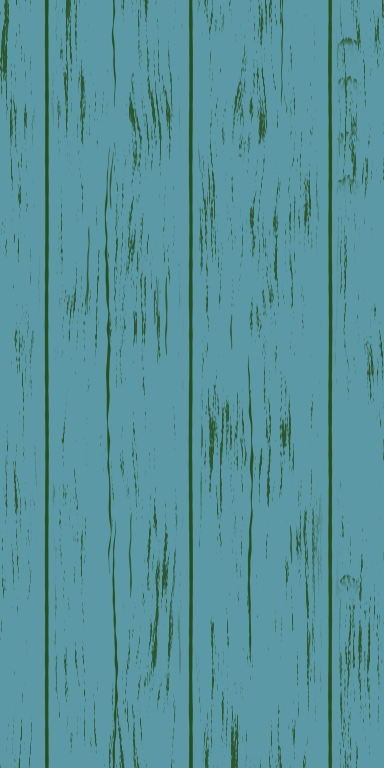
A Shadertoy shader for this texture:

```glsl
// Blue painted wooden planks with worn dark green grain, knots, cracks and seams

float hash(vec2 p) {
    vec3 q = fract(p.xyx * vec3(0.1031, 0.1030, 0.0973));
    q += dot(q, q.yzx + 33.33);
    return fract((q.x + q.y) * q.z);
}

float cornerSlope(vec2 cell, vec2 offset) {
    float angle = 6.2832 * hash(cell);
    return dot(vec2(cos(angle), sin(angle)), offset);
}

// Gradient noise, centred on zero
float noise(vec2 p) {
    vec2 i = floor(p), f = p - i;
    vec2 u = f * f * f * (f * (f * 6.0 - 15.0) + 10.0), e = vec2(0, 1);
    return mix(mix(cornerSlope(i, f), cornerSlope(i + e.yx, f - e.yx), u.x),
               mix(cornerSlope(i + e, f - e), cornerSlope(i + 1.0, f - 1.0), u.x), u.y);
}

// Antialiased band around a distance of zero
float stroke(float d, float halfWidth) {
    float blur = 0.7 / iResolution.x;
    return 1.0 - smoothstep(halfWidth - blur, halfWidth + blur, abs(d));
}

// Wandering vertical split that thins towards both ends
float crack(vec2 p, float x, float low, float high, float halfWidth) {
    float t = (p.y - low) / (high - low);
    if (t < 0.0 || t > 1.0) return 0.0;
    float path = x + 0.016 * noise(vec2(x * 91.0, p.y * 2.5)) + 0.005 * noise(vec2(x * 57.0, p.y * 17.0));
    float taper = sqrt(4.0 * t * (1.0 - t)) * (0.8 + 0.9 * noise(vec2(x * 33.0, p.y * 24.0)));
    return stroke(p.x - path, halfWidth * taper) * smoothstep(0.0, 0.3, taper);
}

void mainImage(out vec4 fragColor, in vec2 fragCoord) {
    vec2 p = fragCoord / iResolution.xy * vec2(1, 2);

    // Planks: find the seams on either side
    float seams[3] = float[3](0.122, 0.497, 0.860);
    float left = -0.14, right = 1.122, seam = 0.0;
    for (int i = 0; i < 3; i++) {
        float x = seams[i] + 0.002 * noise(vec2(seams[i] * 50.0, p.y * 3.0));
        if (p.x > x) left = seams[i];
        else right = min(right, seams[i]);
        seam = max(seam, stroke(p.x - x, 0.0045 + 0.001 * noise(vec2(x * 9.0, p.y * 30.0))));
    }
    vec2 seed = vec2(left * 83.0 + 40.0, left * 37.0 + 20.0);

    // Knots: bend the grain and gather wear
    vec2 knots[5] = vec2[5](vec2(0.31, 1.60), vec2(0.63, 1.60), vec2(0.68, 1.69),
                            vec2(0.66, 1.18), vec2(0.44, 0.17));
    float grainX = p.x + 0.03 * noise(p * vec2(5.0, 1.4) + seed) + 0.006 * noise(p * vec2(14.0, 6.0) + seed);
    float wear = 0.0;
    for (int i = 0; i < 5; i++) {
        vec2 q = p - knots[i];
        grainX -= 0.3 * q.x * exp(-dot(q * q, vec2(150.0, 60.0)));
        wear += 0.3 * exp(-dot(q * q, vec2(2600.0, 450.0)));
    }

    // Heavier wear along the left edge of the two middle planks
    float topStreak = exp(-pow((p.x - 0.185) / 0.03, 2.0)) * smoothstep(1.5, 1.9, p.y);
    float midStreak = exp(-pow((p.x - 0.555) / 0.04, 2.0)) * exp(-pow((p.y - 0.9) / 0.25, 2.0));
    wear += 0.25 * topStreak + 0.16 * midStreak + 0.5 * noise(p * vec2(9.0, 2.2) + seed);

    // Grain: long rings broken by pores and flecks, with bare paint beside the seams
    float grain = 0.8 * noise(vec2(grainX * 110.0, p.y * 3.5) + seed)
                + 0.5 * noise(vec2(grainX * 210.0, p.y * 14.0) + seed)
                + 0.3 * noise(p * vec2(280.0, 85.0));
    float ragged = 0.012 * noise(p * vec2(30.0, 6.0));
    float bare = smoothstep(0.012, 0.036, p.x - left + ragged) * smoothstep(0.01, 0.06, right - p.x + ragged);
    float ink = 0.9 * bare * smoothstep(0.0, 0.32, grain + wear - 0.22);

    // Arched growth marks down the right plank
    for (int i = 0; i < 5; i++) {
        float k = float(i);
        vec2 q = p - vec2(0.906, i < 4 ? 1.91 - 0.12 * k + 0.04 * (hash(vec2(k, 7.0)) - 0.5) : 0.5);
        float drop = -q.y - 22.0 * q.x * q.x + 0.012 * noise(p * vec2(55.0, 40.0));
        float arch = smoothstep(-0.003, 0.003, drop) * exp(-max(drop, 0.0) * 75.0);
        float broken = smoothstep(-0.25, 0.2, noise(p * vec2(150.0, 60.0)));
        ink = max(ink, arch * broken * smoothstep(0.034, 0.018, abs(q.x)));
    }

    // Long splits, then short ones scattered over the two middle planks
    ink = max(ink, crack(p, 0.283, 0.50, 1.62, 0.0035));
    ink = max(ink, crack(p, 0.300, -0.30, 0.65, 0.0035));
    ink = max(ink, crack(p, 0.298, 1.72, 2.20, 0.0025));
    ink = max(ink, crack(p, 0.655, 0.27, 1.08, 0.0035));
    ink = max(ink, crack(p, 0.738, 1.72, 2.20, 0.0020));
    for (int i = 0; i < 12; i++) {
        float k = float(i), low = 1.8 * hash(vec2(k, 3.0));
        float x = mix(0.17, 0.46, hash(vec2(k, 11.0))) + (i % 3 == 0 ? 0.36 : 0.0);
        ink = max(ink, 0.85 * crack(p, x, low, low + 0.08 + 0.16 * hash(vec2(k, 5.0)), 0.0025));
    }

    vec3 paint = vec3(0.36, 0.60, 0.65), wood = vec3(0.15, 0.31, 0.13);
    fragColor = vec4(mix(paint, wood, max(ink, seam)), 1.0);
}
```
